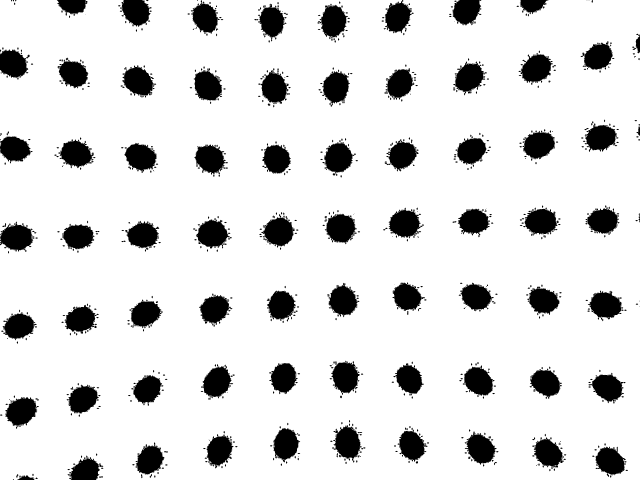
A Shadertoy shader for this pattern:

```glsl
float hash(vec2 p) {
    vec3 v = fract(p.xyx * vec3(0.1031, 0.1030, 0.0973));
    v += dot(v, v.yzx + 33.33);
    return fract((v.x + v.y) * v.z);
}

// Centre of the dot at a column and row; the canvas is 768 by 576 units, y down
vec2 dotCentre(float i, float j) {
    float x = 371.0 + 78.6 * i + 2.8 * j;
    x += 3.5 * cos(1.53 * (i - 3.3)) - 14.0 * max(i - 4.5, 0.0);
    float y = 278.0 + 88.0 * j - 0.45 * j * j * j;
    y += (2.7 * sin(0.3 * j) - 0.12) * i * i - (2.1 + 0.6 * j) * i;
    // Local dent in the lower right of the lattice
    y += 10.0 * sin(1.6 * (j - 1.5)) * smoothstep(-1.0, 0.0, j) * exp(-(i - 2.0) * (i - 2.0) / 3.0);
    return vec2(x, y);
}

// Ellipse stretched away from the middle of the canvas
float dotDistance(vec2 p, vec2 centre) {
    vec2 outward = centre - vec2(375.0, 278.0);
    float reach = length(outward);
    vec2 axis = outward / max(reach, 1.0);
    float stretch = 0.12 * min(reach / 220.0, 1.0);
    vec2 q = p - centre;
    vec2 local = vec2(dot(q, axis) / (1.0 + stretch), dot(q, vec2(-axis.y, axis.x)) / (1.0 - stretch));
    float angle = atan(q.y, q.x);
    float wobble = 0.45 * sin(3.0 * angle + centre.x) + 0.35 * sin(7.0 * angle + centre.y)
                 + 0.3 * sin(17.0 * angle + centre.x * 0.7);
    return length(local) - 16.3 - 0.5 * sin(centre.x * 0.9 + centre.y) + wobble;
}

// Cellular grains, laid in short streaks that point out of the dot
float grainCover(vec2 p, vec2 centre, float pixel) {
    vec2 q = p - centre;
    bool upright = abs(q.y) > abs(q.x);
    vec2 size = vec2(2.1, 1.3);
    vec2 g = (upright ? q.yx : q) / size;
    float cover = 0.0;
    for (int n = 0; n < 9; n++) {
        vec2 cell = floor(g) + vec2(n % 3 - 1, n / 3 - 1);
        vec2 key = cell + 50.0 + floor(centre);
        vec2 grain = cell + 0.3 + 0.4 * vec2(hash(key + 7.1), hash(key + 23.7));
        vec2 place = grain * size;
        float edge = dotDistance(centre + (upright ? place.yx : place), centre);
        float spread = 7.5 * pow(hash(key), 10.0);
        float grainEdge = (length(g - grain) - 0.55) * 1.5;
        cover = max(cover, step(edge, spread) * clamp(0.5 - grainEdge / pixel, 0.0, 1.0));
    }
    return cover;
}

void mainImage(out vec4 fragColor, in vec2 fragCoord) {
    float pixel = 576.0 / iResolution.y;
    vec2 p = fragCoord * pixel;
    p.y = 576.0 - p.y;

    // Nearest dot of the warped lattice
    float nearest = 1e5;
    vec2 centre = vec2(0.0);
    for (int row = -3; row <= 3; row++) {
        for (int column = 0; column < 11; column++) {
            vec2 c = dotCentre(float(column) - 4.5, float(row));
            float d = length(p - c);
            if (d < nearest) {
                nearest = d;
                centre = c;
            }
        }
    }

    // Solid body with a ragged fringe of ink
    float ink = 0.0;
    if (nearest < 34.0) {
        ink = clamp(0.5 - dotDistance(p, centre) / pixel, 0.0, 1.0);
        ink = max(ink, grainCover(p, centre, pixel));
    }
    fragColor = vec4(vec3(1.0 - ink), 1.0);
}
```
